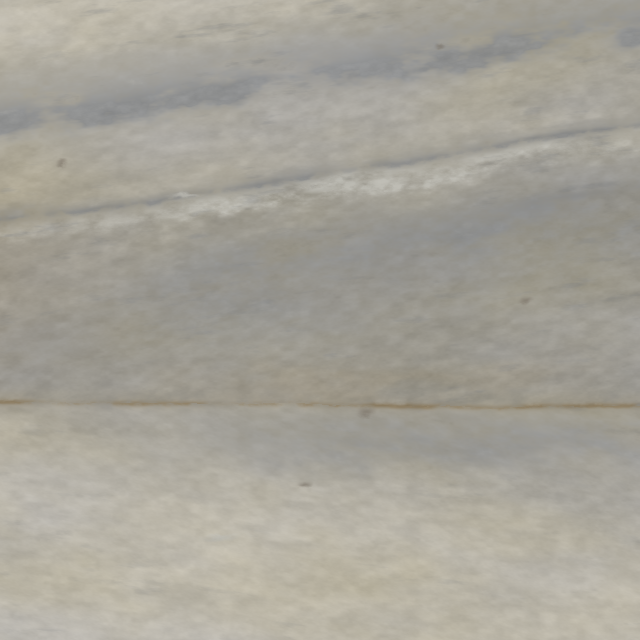
Give the GLSL for this texture, as a WebGL 2 fragment shader.

```glsl
#version 300 es
precision highp float;
// Pale grey marble with ragged slanted veins and one broken ochre seam.

uniform vec2 u_resolution;
out vec4 fragColor;

const vec3 SHADE = vec3(0.572, 0.562, 0.528);
const vec3 CREAM = vec3(0.750, 0.730, 0.676);
const vec3 SLATE = vec3(0.525, 0.534, 0.545);
const vec3 OCHRE = vec3(0.530, 0.465, 0.355);
const vec3 SAND = vec3(0.615, 0.578, 0.500);
const vec3 CHALK = vec3(0.735, 0.730, 0.700);
const vec3 UMBER = vec3(0.460, 0.425, 0.380);
const vec3 TINT = vec3(0.008, 0.000, -0.030);
const float VEIN_SLOPE = 0.155;
const float LOWER_SLOPE = -0.06;
const float SEAM_HEIGHT = 0.370;
const float SEAM_WIDTH = 0.0040;
const float MOTTLE = 0.085;
const float WISP = 0.30;
const int FLECKS = 8;

float hash(vec2 p) {
  vec3 q = fract(vec3(p.xyx) * 0.1031);
  q += dot(q, q.yzx + 33.33);
  return fract((q.x + q.y) * q.z);
}

float noise(vec2 p) {
  vec2 i = floor(p), f = fract(p);
  f = f * f * f * (f * (f * 6.0 - 15.0) + 10.0);
  float low = mix(hash(i), hash(i + vec2(1, 0)), f.x);
  float high = mix(hash(i + vec2(0, 1)), hash(i + vec2(1, 1)), f.x);
  return mix(low, high, f.y);
}

// Layered noise, centred on zero
float fbm(vec2 p) {
  float sum = 0.0, gain = 0.5;
  for (int i = 0; i < 5; i++) {
    sum += gain * (noise(p) - 0.5);
    p = mat2(1.85, 0.25, -0.08, 1.85) * p + 17.3;
    gain *= 0.58;
  }
  return sum;
}

// Soft ridge of unit height
float band(float d, float width) {
  return exp(-d * d / (width * width));
}

void main() {
  vec2 uv = gl_FragCoord.xy / u_resolution;
  float seam = uv.y - SEAM_HEIGHT + 0.006 * uv.x
             - 0.008 * fbm(vec2(uv.x * 9.0, 2.0));
  float above = smoothstep(-0.012, 0.008, seam);

  // Grain rises above the seam and falls gently below it
  float slope = seam > 0.0 ? VEIN_SLOPE : LOWER_SLOPE;
  vec2 grain = vec2(uv.x, uv.y - slope * uv.x);
  float cloud = fbm(grain * vec2(3.0, 8.0) + 4.0);
  float streak = fbm(grain * vec2(6.0, 36.0) + 21.0);
  float fine = fbm(grain * vec2(42.0, 80.0) + 50.0);
  float hue = fbm(grain * vec2(3.5, 9.0) + 73.0);
  float blotch = fbm(grain * vec2(11.0, 24.0) + 91.0);
  float warp = 0.012 * fbm(uv * vec2(4.0, 5.0) + 9.0) + 0.010 * fine;
  float strata = uv.y - VEIN_SLOPE * uv.x + warp;
  float frayed = strata + 0.055 * blotch + 0.030 * streak;

  // Broad tone on both sides of the seam
  float upper = 0.22 + 0.26 * smoothstep(0.48, 0.72, frayed);
  upper += 0.26 * smoothstep(0.80, 0.97, frayed);
  upper += 0.16 * smoothstep(0.7, 0.0, uv.x) * smoothstep(0.60, 0.75, uv.y);
  float fade = uv.y + 0.16 * (uv.x - 0.5) + 0.16 * cloud + 0.10 * blotch;
  float lower = mix(0.88, 0.38, smoothstep(0.15, 0.36, fade));
  float tone = mix(lower, upper, above);
  tone += 0.36 * cloud + 0.30 * streak + 0.26 * blotch;
  vec3 color = mix(SHADE, CREAM, clamp(tone, 0.0, 1.10));
  color += TINT * clamp(2.5 * hue, -0.8, 1.0);

  // Warm stains near the left edge and above the seam
  float edge = exp(-uv.x * 5.0) * band(uv.y - 0.56, 0.17);
  float rust = band(seam - 0.012 - 0.05 * uv.x + 0.07 * blotch, 0.026)
             * smoothstep(0.1, 0.6, uv.x) * smoothstep(1.05, 0.65, uv.x) * above;
  float warm = 0.50 * edge + rust * (0.60 + 0.9 * cloud);
  color = mix(color, SAND, clamp(warm, 0.0, 0.9));

  // Diffuse slate bands with cloudy gaps
  float patchy = clamp(0.78 + 1.6 * streak + 2.2 * blotch + 1.4 * fine, 0.05, 1.6);
  float slate = 0.42 * band(frayed - 0.812, 0.022);
  slate += 0.34 * band(frayed - 0.835, 0.050);
  slate += 0.46 * band(frayed - 0.535, 0.050) * smoothstep(0.10, 0.40, uv.x);
  slate += 0.20 * band(frayed - 0.450, 0.060) * above;
  slate += 0.38 * band(uv.y + 0.05 * blotch - 0.320, 0.042)
         * smoothstep(0.10, 0.65, uv.x) * (1.0 - above);
  color = mix(color, SLATE, clamp(slate * patchy, 0.0, 0.8));

  // Frayed thin vein with a chalky streak beneath it
  float vein = strata - 0.650;
  float chalkReach = 0.25 + 0.50 * band(uv.x - 0.58, 0.30);
  float chalk = band(vein + 0.024 + 0.04 * streak, 0.015) * chalkReach;
  color = mix(color, CHALK, clamp(chalk * (0.85 + 1.6 * blotch + 2.0 * fine), 0.0, 0.85));
  float gaps = clamp(0.75 + 1.6 * fbm(vec2(uv.x * 11.0, 44.0)) + 1.6 * fine, 0.1, 1.3);
  float line = 0.46 * band(vein + 0.008 * streak, 0.0055);
  line += 0.30 * band(vein - 0.007 + 0.03 * streak, 0.014);
  line += 0.34 * band(vein + 0.098 + 0.02 * streak, 0.010) * smoothstep(0.5, 0.9, uv.x);
  color = mix(color, SLATE * 0.91, clamp(line * gaps, 0.0, 0.7));

  // Sparse short dark wisps along the grain
  float wisp = fbm(grain * vec2(13.0, 60.0) + 130.0);
  wisp = smoothstep(0.16, 0.42, wisp) * mix(0.5, 1.0, above);
  color = mix(color, SLATE * 0.95, WISP * wisp);

  // Broken ochre seam with a faint halo
  float broken = clamp(0.55 + 1.8 * fbm(vec2(uv.x * 8.0, 31.0)) + 1.4 * fine, 0.15, 0.85);
  color = mix(color, SAND, 0.45 * broken * band(seam - 0.003, 0.014));
  color = mix(color, OCHRE, broken * band(seam + 0.004 * fine, SEAM_WIDTH));

  // Scattered chips: long pale ones and small soft dark ones
  for (int i = 0; i < FLECKS; i++) {
    float id = float(i);
    vec2 center = vec2(hash(vec2(id, 5.3)), hash(vec2(id, 9.6)));
    bool pale = i % 3 == 0;
    vec2 size = pale ? vec2(0.034, 0.0055) : vec2(0.014, 0.008);
    size *= 0.7 + 0.6 * hash(vec2(id, 14.2));
    vec2 offset = uv - center;
    offset.y -= 0.08 * offset.x + 0.012 * fine;
    float chip = 1.0 - smoothstep(0.0, 1.1, length(offset / size));
    color = mix(color, pale ? CHALK : UMBER, chip * (pale ? 0.8 : 0.55));
  }

  // Fine crystalline mottling
  color += MOTTLE * fine;
  fragColor = vec4(clamp(color, 0.0, 1.0), 1.0);
}
```
